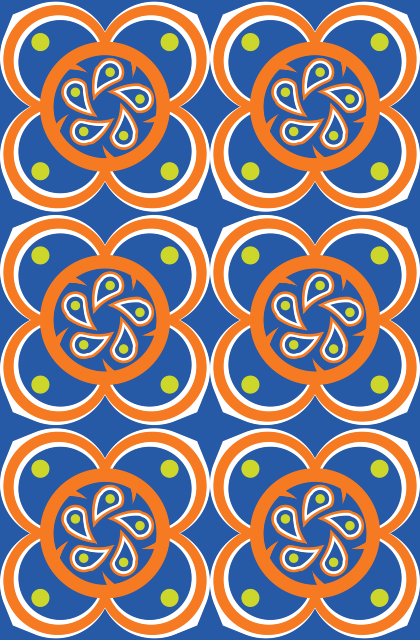
Write a Shadertoy shader that draws this pattern.

```glsl
#define GRID vec2(2.0, 3.0)
#define BLUE vec3(0.15, 0.35, 0.65)
#define ORANGE vec3(0.96, 0.48, 0.13)
#define WHITE vec3(1.0)
#define LIME vec3(0.80, 0.84, 0.17)
#define PETAL_RADIUS 0.518
#define RING_OUTER 0.62
#define RING_INNER 0.49
#define PAISLEYS 5
#define PAISLEY_ORBIT 0.325
#define SWIRL_ANGLE 1.466
#define TAIL_BEND 1.3

const float TAU = 6.2831853;

float sdCircle(vec2 p, vec2 center, float radius) {
    return length(p - center) - radius;
}

// Round head at the origin, sharp tip on the +x axis.
float sdTeardrop(vec2 p, float radius, float tip) {
    p.y = abs(p.y);
    float c = radius / tip;
    vec2 n = vec2(c, sqrt(1.0 - c * c));
    bool inWedge = p.x * n.y > p.y * n.x;
    return (inWedge ? dot(p, n) : length(p)) - radius;
}

vec2 rotate(vec2 p, float angle) {
    float c = cos(angle), s = sin(angle);
    return vec2(c * p.x + s * p.y, c * p.y - s * p.x);
}

// Teardrop on the +x axis whose tail curls back towards the center.
float sdPaisley(vec2 p) {
    vec2 along = normalize(vec2(-0.249, 0.117));
    vec2 q = p - vec2(PAISLEY_ORBIT, 0.0);
    q = vec2(dot(q, along), dot(q, vec2(along.y, -along.x)));
    float t = clamp(q.x, 0.0, 0.3);
    q.y -= TAIL_BEND * t * (0.3 - t);
    return sdTeardrop(q, 0.085, 0.2);
}

// Slanted spike growing inward from the ring.
float sdThorn(vec2 p) {
    float rise = length(p) - 0.37;
    float angle = atan(p.y, p.x) - 1.5 * rise;
    return max(abs(angle) * length(p) - 0.3 * rise, -rise);
}

void paint(inout vec3 color, vec3 ink, float d, float pixel) {
    color = mix(color, ink, 1.0 - smoothstep(-0.6 * pixel, 0.6 * pixel, d));
}

void mainImage(out vec4 fragColor, in vec2 fragCoord) {
    // Square cell coordinates: half a cell width is one unit
    vec2 cell = iResolution.xy / GRID;
    float pixel = 2.0 / cell.x;
    vec2 p = (fract(fragCoord / cell) - 0.5) * cell * pixel;

    // Four mirrored petals on pointed white backing
    vec2 a = abs(p);
    vec2 diagonal = vec2(a.x + a.y, a.x - a.y) * sqrt(0.5);
    vec3 color = BLUE;
    paint(color, WHITE, sdTeardrop(diagonal - vec2(0.665, 0.0), 0.53, 0.576), pixel);
    paint(color, ORANGE, sdCircle(a, vec2(0.45), PETAL_RADIUS), pixel);
    paint(color, WHITE, sdCircle(a, vec2(0.44), 0.43), pixel);
    paint(color, BLUE, sdCircle(a, vec2(0.425), 0.40), pixel);
    paint(color, LIME, sdCircle(a, vec2(0.615), 0.086), pixel);

    // Central ring
    paint(color, ORANGE, length(p) - RING_OUTER, pixel);
    paint(color, BLUE, length(p) - RING_INNER, pixel);

    // Swirl of paisleys with thorns between them
    vec2 center = vec2(0.015, 0.005);
    float paisley = 1e3, thorn = 1e3, eye = 1e3;
    for (int i = 0; i < PAISLEYS; i++) {
        float turn = TAU / float(PAISLEYS);
        vec2 q = rotate(p - center, SWIRL_ANGLE + float(i) * turn);
        paisley = min(paisley, sdPaisley(q));
        eye = min(eye, sdCircle(q, vec2(PAISLEY_ORBIT, 0.0), 0.045));
        thorn = min(thorn, sdThorn(rotate(q, 0.5 * turn)));
    }
    paint(color, ORANGE, max(thorn, length(p) - RING_OUTER + 0.05), pixel);
    paint(color, ORANGE, paisley - 0.05, pixel);
    paint(color, WHITE, paisley - 0.025, pixel);
    paint(color, BLUE, paisley, pixel);
    paint(color, LIME, eye, pixel);

    fragColor = vec4(color, 1.0);
}
```
